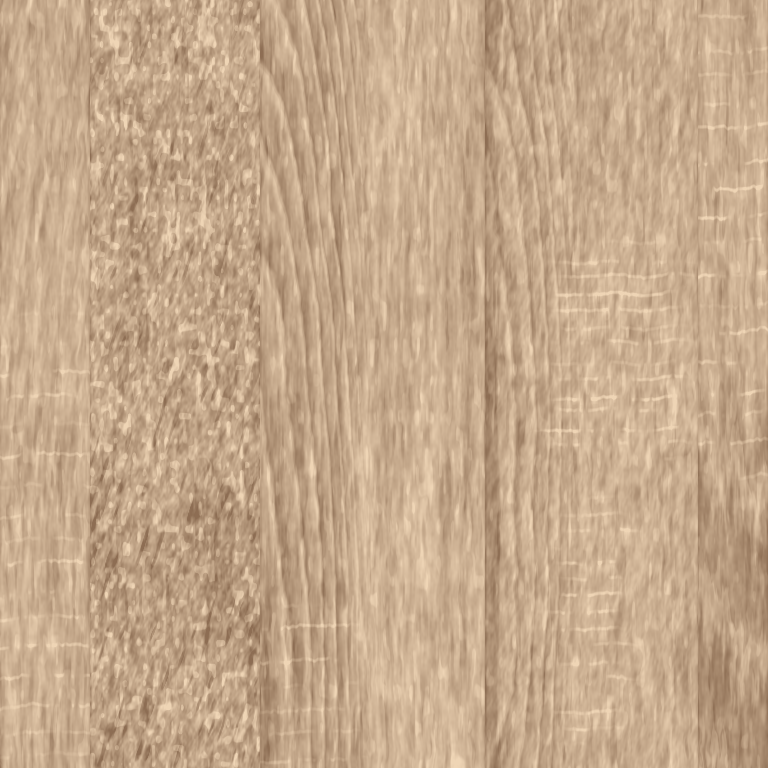
Write a Shadertoy shader that draws this texture.

```glsl
float hash(vec2 p) {
    vec3 q = fract(p.xyx * 0.1031);
    q += dot(q, q.yzx + 33.33);
    return fract((q.x + q.y) * q.z);
}

float noise(vec2 p) {
    vec2 i = floor(p), f = fract(p);
    f = f * f * (3.0 - 2.0 * f);
    return mix(mix(hash(i), hash(i + vec2(1, 0)), f.x),
               mix(hash(i + vec2(0, 1)), hash(i + vec2(1, 1)), f.x), f.y);
}

// Two octaves of stretched noise, centred on zero
float fibres(vec2 p, vec2 scale) {
    return 0.6 * noise(p * scale) + 0.4 * noise(p * scale * 2.1 + 17.0) - 0.5;
}

// Growth rings: a crisp dark line with a pale rim, fading on one side
float rings(float d) {
    float f = fract(d);
    float dark = smoothstep(0.0, 0.12, f) * exp(-3.0 * f) * (1.0 - smoothstep(0.8, 1.0, f));
    return dark - 0.35 * smoothstep(0.72, 0.9, f) * (1.0 - smoothstep(0.93, 1.0, f));
}

float box(vec2 p, vec2 lo, vec2 hi) {
    p += 0.05 * vec2(noise(p.yy * 55.0), noise(p.xx * 45.0)) - 0.025;
    vec2 m = smoothstep(lo - 0.02, lo + 0.02, p) * (1.0 - smoothstep(hi - 0.02, hi + 0.02, p));
    return m.x * m.y;
}

// Pale, broken cross cuts left by a saw, frayed along the grain
float sawMarks(vec2 p, float count, float seed) {
    float fray = noise(p * vec2(210, 35)) - 0.5;
    float y = p.y * count + 0.3 * noise(vec2(p.x * 25.0, seed)) + 0.12 * fray;
    float row = floor(y);
    float d = abs(fract(y) - 0.3 - 0.4 * hash(vec2(row, seed))) / count;
    float line = 1.0 - smoothstep(0.0005, 0.0035, d);
    float gaps = smoothstep(0.2, 0.65, noise(vec2(p.x * 50.0, row * 7.0 + seed)) + 0.5 * fray);
    float fringe = (1.0 - smoothstep(0.0, 0.014, d)) * smoothstep(0.0, 0.4, fray);
    return (line * gaps + 0.5 * fringe) * (0.3 + 0.7 * hash(vec2(row + 9.0, seed)));
}

void mainImage(out vec4 fragColor, in vec2 fragCoord) {
    vec2 uv = fragCoord / iResolution.xy;

    // Find the plank and the distance from its left edge
    float edges[6] = float[6](0.0, 0.117, 0.339, 0.632, 0.909, 1.0);
    int plank = 0;
    for (int i = 1; i < 5; i++) plank += int(step(edges[i], uv.x));
    float a = uv.x - edges[plank];
    float seam = min(a, edges[plank + 1] - uv.x);

    // Grain shared by all planks
    vec2 p = uv + 3.7 * float(plank);
    p.x += 0.006 * noise(p * vec2(14, 5)) + 0.0025 * noise(p * vec2(60, 45));
    float fine = fibres(p, vec2(200, 30));
    float broad = fibres(p, vec2(75, 3.5));
    float speck = fibres(p, vec2(190, 95));
    float wobble = noise(p * vec2(30, 9)) + 0.25 * noise(p * vec2(120, 70)) - 0.6;
    float tone = 0.55 + 0.2 * fibres(p, vec2(9, 3)) + 0.3 * speck;

    // Short pale flecks and dark pores along the grain
    tone += 0.26 * smoothstep(0.68, 0.85, noise(p * vec2(180, 42) + 8.0));
    tone -= 0.26 * smoothstep(0.7, 0.88, noise(p * vec2(190, 24) + 60.0));

    if (plank == 0) {
        // Grain leaning near the top, cuts below
        vec2 lean = p - vec2(0.13 * uv.y * uv.y, 0.0);
        tone += 0.75 * fibres(lean, vec2(150, 12)) + 0.6 * fine + 0.4 * broad;
        tone += 0.45 * sawMarks(uv, 28.0, 3.0) * (1.0 - smoothstep(0.45, 0.7, uv.y));
    } else if (plank == 1) {
        // Rough, slanted flecks and dark pores
        vec2 lean = vec2(p.x - 0.3 * p.y, p.y);
        tone += 0.95 * fibres(lean, vec2(185, 68)) + 0.5 * speck + 0.25 * broad - 0.12;
        float pores = smoothstep(0.7, 0.88, noise(lean * vec2(150, 32) + 40.0));
        tone -= 0.55 * pores * (1.1 - 0.5 * uv.y);
        tone -= 0.14 * box(uv, vec2(0.1, 0.16), vec2(0.36, 0.35));
        tone += 0.5 * smoothstep(0.62, 0.8, noise(p * vec2(165, 95) + 8.0));
    } else if (plank == 2) {
        // Arched rings on the left, straight pale fibres on the right
        float arch = 1.0 - smoothstep(0.09, 0.16, a);
        float d = 40.0 * a * a + 2.0 * a + 0.7 * uv.y * uv.y + 0.06 * wobble;
        tone += 0.8 * fine + mix(0.65, 0.3, arch) * broad;
        tone += mix(0.14, 0.06, arch) - 0.75 * arch * rings(6.5 * d);
        tone -= 0.12 * smoothstep(0.2, 0.29, a);
        tone += 0.5 * sawMarks(uv, 30.0, 5.0) * box(uv, vec2(0.33, -0.1), vec2(0.46, 0.2));
    } else if (plank == 3) {
        // Soft arches beside a dark strip, with two patches of cuts
        float arch = 1.0 - smoothstep(0.07, 0.15, a);
        float rise = uv.y - 0.35;
        float d = 40.0 * a * a + 2.0 * a + 0.8 * rise * rise + 0.07 * wobble;
        vec2 lean = vec2(p.x - 0.2 * p.y, p.y);
        tone += 0.5 * fine + 0.3 * broad + 0.65 * fibres(lean, vec2(165, 55));
        tone += 0.1 - 0.65 * arch * rings(7.0 * d);
        float strip = 0.006 + 0.014 * noise(vec2(3.0, uv.y * 6.0)) + 0.006 * wobble;
        tone -= 0.4 * (1.0 - smoothstep(strip, strip + 0.004, a));
        float cuts = box(uv, vec2(0.725, 0.42), vec2(0.89, 0.68))
                   + box(uv, vec2(0.735, 0.05), vec2(0.81, 0.34));
        tone += cuts * (0.04 + 0.6 * sawMarks(uv, 46.0, 7.0));
    } else {
        // Cuts above, dark jagged heartwood below
        tone += 0.7 * fine + 0.55 * broad;
        float heart = 1.0 - smoothstep(0.4, 0.5, uv.y + 0.1 * broad);
        float d = 4.5 * uv.y + 5.0 * a + 0.6 * broad + 0.4 * fine;
        float band = smoothstep(0.1, 0.2, fract(d)) * (1.0 - smoothstep(0.6, 1.0, fract(d)));
        tone += heart * (0.02 - 0.48 * band);
        tone += 0.6 * sawMarks(uv, 27.0, 11.0) * smoothstep(0.33, 0.42, uv.y);
    }

    // Fine shadow where planks meet
    tone -= 0.22 * (1.0 - smoothstep(0.0005, 0.003, seam));

    vec3 darkOak = vec3(0.65, 0.533, 0.425), paleOak = vec3(0.87, 0.765, 0.645);
    fragColor = vec4(mix(darkOak, paleOak, clamp(tone, -0.45, 1.3)), 1.0);
}
```
